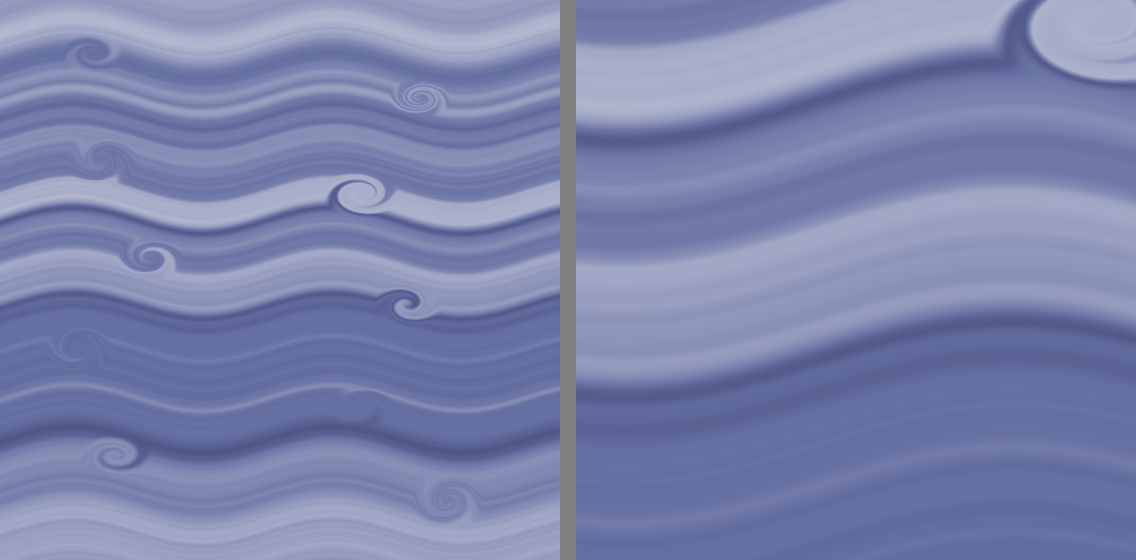
Left, the full canvas; right, a detail of the centre.
A Shadertoy shader for this background:

```glsl
float hash(float n) {
    return fract(sin(n * 127.1) * 43758.5453);
}

float noise1(float x) {
    float i = floor(x), f = fract(x);
    return mix(hash(i), hash(i + 1.0), f * f * (3.0 - 2.0 * f)) - 0.5;
}

float seam(float depth, float centre, float width) {
    float d = (depth - centre) / width;
    return exp(-d * d);
}

// Twist the plane around eddies alternating between left and right
vec2 stirEddies(vec2 p) {
    for (int i = 0; i < 10; i++) {
        float k = float(i);
        vec2 centre = vec2(0.25 + 0.5 * mod(k, 2.0) + 0.26 * (hash(k + 3.0) - 0.5),
                           0.91 - 0.09 * k + 0.03 * (hash(k + 17.0) - 0.5));
        float radius = mix(0.055, 0.072, hash(k + 31.0));
        vec2 squash = vec2(1.0, mix(1.1, 1.7, hash(k + 47.0)));
        vec2 q = (p - centre) * squash;
        float fall = max(1.0 - length(q) / radius, 0.0);
        float turn = mix(5.0, 12.0, pow(hash(k + 59.0), 2.0));
        float angle = (hash(k + 71.0) < 0.5 ? -turn : turn) * fall * fall;
        float c = cos(angle), s = sin(angle);
        p = centre + mat2(c, s, -s, c) * q / squash;
    }
    return p;
}

float strataTone(float d) {
    // Broad beds, from the top down
    float t = mix(0.60, 0.47, smoothstep(0.075, 0.11, d));
    t = mix(t, 0.67, smoothstep(0.334, 0.342, d));
    t = mix(t, 0.48, smoothstep(0.372, 0.392, d));
    t = mix(t, 0.57, smoothstep(0.457, 0.472, d));
    t = mix(t, 0.40, smoothstep(0.527, 0.545, d));
    t = mix(t, 0.49, smoothstep(0.795, 0.825, d));
    t = mix(t, 0.59, smoothstep(0.88, 0.925, d));

    // Pale seams
    t += 0.10 * seam(d, 0.057, 0.020) + 0.08 * seam(d, 0.150, 0.008);
    t += 0.12 * seam(d, 0.180, 0.010) + 0.06 * seam(d, 0.262, 0.016);
    t += 0.04 * seam(d, 0.472, 0.006) + 0.05 * seam(d, 0.620, 0.006);
    t += 0.08 * seam(d, 0.710, 0.005);

    // Dark seams
    t -= 0.07 * seam(d, 0.116, 0.010) + 0.07 * seam(d, 0.207, 0.012);
    t -= 0.08 * seam(d, 0.238, 0.008) + 0.05 * seam(d, 0.322, 0.018);
    t -= 0.13 * seam(d, 0.394, 0.008) + 0.04 * seam(d, 0.447, 0.012);
    t -= 0.08 * seam(d, 0.547, 0.007) + 0.05 * seam(d, 0.568, 0.010);
    t -= 0.08 * seam(d, 0.785, 0.018);
    return t;
}

vec3 strataColor(vec2 p) {
    p = stirEddies(p);
    float depth = 1.0 - p.y + 0.023 * cos(6.2832 * (p.x - 0.13) / 0.463);
    depth += 0.002 * noise1(p.x * 7.0 + depth * 9.0);

    // Fine laminae, quieter in the dark beds
    float grain = 0.055 * noise1(depth * 48.0) + 0.055 * noise1(depth * 125.0 + 40.0)
                + 0.030 * noise1(depth * 250.0 + p.x * 1.5);
    float tone = strataTone(depth);
    tone += grain * mix(0.45, 1.0, smoothstep(0.38, 0.47, tone));

    float lift = tone - 0.39;
    vec3 color = vec3(0.39, 0.43, 0.63) + lift * vec3(1.0, 0.93, 0.59);
    return color + min(lift, 0.0) * vec3(0.0, 0.27, 0.8);
}

void mainImage(out vec4 fragColor, in vec2 fragCoord) {
    // Average four samples per pixel
    vec3 color = vec3(0.0);
    for (int i = 0; i < 4; i++) {
        vec2 offset = vec2(i % 2, i / 2) * 0.5 - 0.25;
        color += strataColor((fragCoord + offset) / iResolution.xy);
    }
    fragColor = vec4(color * 0.25, 1.0);
}
```
